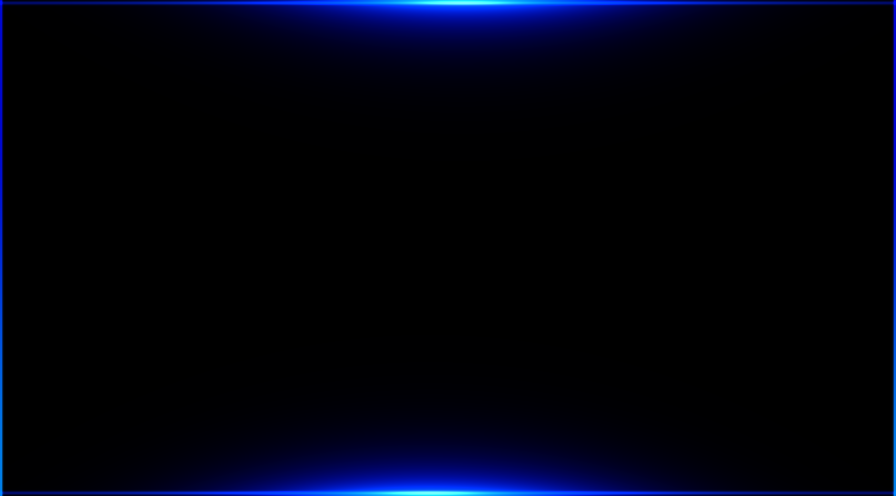
This background is drawn by a Shadertoy shader. Its source:

```glsl
// A black field framed by thin electric-blue lines, with a broad blue glow
// rising from the middle of the top and bottom edges.
// Glows decay exponentially inward and as a gaussian along the edge.

// Soft line of half width w at signed distance d, never thinner than a pixel
float softLine(float d, float w) {
    w = max(w, 0.6 / iResolution.y);
    return exp(-d * d / (w * w));
}

// Light of a horizontal edge: x along it from the hot spot, d inward from it
vec3 edgeLight(float x, float d) {
    // Broad blue halo
    float halo = 1.3 * exp(-d / 0.05 - pow(x / 0.37, 2.0));
    vec3 light = vec3(0.0, 0.07 * min(halo * halo, 1.0), halo);

    // Cyan heart, turning pale at its centre
    float heart = exp(-d / 0.011 - pow(x / 0.2, 2.0));
    float core = softLine(d - 0.006, 0.004) * exp(-pow(x / 0.09, 2.0));
    light += vec3(0.0, 0.75, 0.6) * heart + vec3(0.5, 0.5, 0.3) * core;

    // Thin line running the full width, dimmer toward the corners
    float reach = exp(-pow(x / 0.5, 2.0));
    float rim = softLine(d - 0.006, 0.0035);
    return light + rim * mix(vec3(0.0, 0.03, 0.4), vec3(0.0, 0.3, 1.0), reach);
}

void mainImage(out vec4 fragColor, in vec2 fragCoord) {
    vec2 p = fragCoord / iResolution.y;
    float aspect = iResolution.x / iResolution.y;

    // Top and bottom glows, their hot spots slightly off centre
    vec3 color = edgeLight(p.x - 0.515 * aspect, 1.0 - p.y);
    color += edgeLight(p.x - 0.48 * aspect, p.y);

    // Side lines, from deep blue above to azure below
    float side = min(p.x, aspect - p.x);
    vec3 sideColor = mix(vec3(0.0, 0.55, 1.0), vec3(0.0, 0.03, 0.9),
                         smoothstep(0.0, 0.75, p.y));
    color += sideColor * softLine(side - 0.002, 0.0032);

    fragColor = vec4(clamp(color, 0.0, 1.0), 1.0);
}
```
